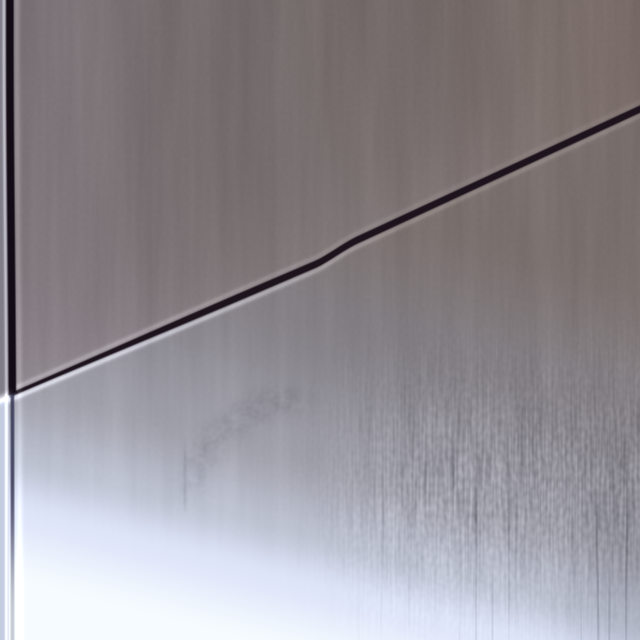
A three.js fragment shader for this texture:

```glsl
// Brushed metal panels split by dark seams, with a white glow at the lower left.
varying vec2 vUv;

float hash(vec2 p) {
  p = fract(p * vec2(0.1031, 0.1137));
  p += dot(p, p.yx + 33.33);
  return fract((p.x + p.y) * p.x * 7.31);
}

vec2 gradient(vec2 cell) {
  float angle = 6.2832 * hash(cell);
  return vec2(cos(angle), sin(angle));
}

// Gradient noise, roughly -0.7 to 0.7
float noise(vec2 p) {
  vec2 i = floor(p);
  vec2 f = p - i;
  vec2 w = f * f * f * (f * (f * 6.0 - 15.0) + 10.0);
  vec2 e = vec2(1.0, 0.0);
  float a = dot(gradient(i), f);
  float b = dot(gradient(i + e.xy), f - e.xy);
  float c = dot(gradient(i + e.yx), f - e.yx);
  float d = dot(gradient(i + e.xx), f - e.xx);
  return mix(mix(a, b, w.x), mix(c, d, w.x), w.y);
}

// Vertical brushing: octaves stretched along y
float brushing(vec2 p) {
  float sum = 0.0;
  float frequency = 13.0;
  float weight = 1.0;
  for (int i = 0; i < 4; i++) {
    sum += weight * noise(vec2(p.x * frequency + 7.3, p.y * (1.0 + 0.05 * frequency) + float(i) * 5.7));
    frequency *= 2.1;
    weight *= 0.72;
  }
  return sum;
}

// Soft-edged band around distance zero
float band(float d, float halfWidth, float softness) {
  return 1.0 - smoothstep(halfWidth - softness, halfWidth + softness, abs(d));
}

float bell(float d, float width) {
  return exp(-d * d / (width * width));
}

// Height of the slanted seam, with a small kink at its middle
float seamHeight(float x) {
  return 0.376 + 0.428 * x + 0.008 * smoothstep(0.49, 0.56, x) + 0.035 * max(x - 0.5, 0.0);
}

vec3 upperPanel(vec2 p, float aboveSeam) {
  vec3 lilac = vec3(0.485, 0.452, 0.470);
  vec3 middle = vec3(0.443, 0.410, 0.408);
  vec3 brown = vec3(0.465, 0.415, 0.400);
  vec3 color = mix(lilac, middle, smoothstep(0.0, 0.45, p.x));
  color = mix(color, brown, smoothstep(0.4, 1.0, p.x));
  float sheen = exp(-max(aboveSeam, 0.0) * 8.0) * (1.0 - 0.75 * p.x);
  return color + sheen * vec3(0.09, 0.092, 0.105);
}

// Ramp along the slanted falloff of the glow
vec3 lowerPanel(vec2 p, float h) {
  vec3 color = mix(vec3(0.475, 0.435, 0.425), vec3(0.525, 0.510, 0.535), 1.0 - smoothstep(0.58, 0.85, h));
  color = mix(color, vec3(0.625, 0.625, 0.665), 1.0 - smoothstep(0.39, 0.63, h));
  color = mix(color, vec3(0.745, 0.765, 0.825), 1.0 - smoothstep(0.27, 0.42, h));
  color = mix(color, vec3(0.870, 0.895, 0.975), 1.0 - smoothstep(0.205, 0.295, h));
  color = mix(color, vec3(0.965, 0.985, 1.0), 1.0 - smoothstep(0.09, 0.22, h));
  float rightShade = smoothstep(0.82, 1.0, p.x) * (1.0 - smoothstep(0.2, 0.5, p.y));
  return color - 0.06 * rightShade;
}

// Patchy dark arc and a short upright mark
float smudge(vec2 p) {
  vec2 q = p - vec2(0.47, 0.2);
  float patches = 0.65 + 0.8 * noise(p * vec2(60.0, 45.0)) + 0.5 * noise(p * 130.0);
  float extent = smoothstep(0.0, 0.06, q.y) * (1.0 - smoothstep(-0.04, 0.05, q.x));
  float arc = bell(length(q) - 0.175, 0.025) * extent * patches;
  float mark = bell(p.x - 0.289, 0.003) * smoothstep(0.19, 0.22, p.y) * (1.0 - smoothstep(0.27, 0.33, p.y));
  return 0.06 * arc + 0.06 * mark;
}

void main() {
  vec2 p = vUv;
  float above = (p.y - seamHeight(p.x)) * 0.915;
  float lower = 1.0 - smoothstep(-0.002, 0.002, above);
  float h = p.y + 0.26 * p.x;
  float outsideGlow = smoothstep(0.16, 0.32, h);

  // Panels and brushed grain
  vec3 color = mix(upperPanel(p, above), lowerPanel(p, h), lower);
  color += 0.029 * brushing(p) * mix(1.0, outsideGlow, lower);
  color += 0.009 * noise(p * vec2(170.0, 150.0)) * outsideGlow;

  // Scratched, frosted area at lower right
  float frost = lower * smoothstep(0.42, 0.72, p.x) * bell(p.y - 0.24, 0.17);
  float scratch = noise(p * vec2(230.0, 13.0)) + 0.7 * noise(p * vec2(150.0, 90.0));
  color += 0.115 * frost * scratch;
  float lines = smoothstep(0.2, 0.5, noise(vec2(p.x * 115.0, p.y * 3.0)));
  color -= 0.09 * lines * lower * smoothstep(0.5, 0.7, p.x) * (1.0 - smoothstep(0.2, 0.38, p.y));
  color -= lower * smudge(p);

  // Slanted seam and its bright rims
  float seamHalf = mix(0.0027, 0.0053, smoothstep(0.0, 0.4, p.x));
  float rim = mix(0.24, 0.08, smoothstep(0.15, 0.75, p.x));
  color += rim * vec3(0.95, 0.97, 1.0) * (bell(above + seamHalf + 0.0045, 0.004) + 0.5 * bell(above - seamHalf - 0.005, 0.004));
  float slantedInk = band(above, seamHalf, 0.002) * smoothstep(0.008, 0.026, p.x);
  color = mix(color, vec3(0.11, 0.075, 0.115), slantedInk);

  // Side strip and upright seam, fading toward the bottom
  float across = p.x - mix(0.0195, 0.0155, smoothstep(0.3, 0.95, p.y));
  float strip = 1.0 - smoothstep(-0.008, -0.004, across);
  color = mix(color, mix(vec3(0.50, 0.49, 0.53), vec3(0.77, 0.80, 0.88), lower), strip);
  color += 0.25 * bell(across + 0.0095, 0.0025) + 0.10 * bell(across - 0.011, 0.005);
  float uprightHalf = mix(0.0058, 0.0028, lower);
  float strength = mix(1.0, 0.25 + 0.6 * smoothstep(0.03, 0.26, p.y), lower);
  vec3 uprightColor = mix(vec3(0.075, 0.045, 0.085), vec3(0.20, 0.20, 0.32), lower);
  color = mix(color, uprightColor, strength * band(across, uprightHalf, 0.002));
  color += 0.35 * bell(above, 0.006) * (1.0 - smoothstep(0.008, 0.022, p.x));

  gl_FragColor = vec4(clamp(color, 0.0, 1.0), 1.0);
}
```
